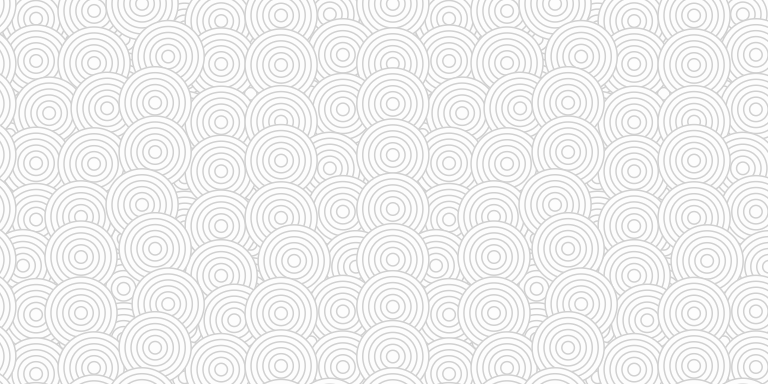
Give the GLSL for this pattern, as a Shadertoy shader.

```glsl
// Overlapping concentric-ring discs in wavy, jittered rows, pale grey on white.

// Lengths are in canvas heights.
const float PERIOD     = 1.0755;  // horizontal repeat
const float ROW_PITCH  = 0.1302;
const float FIRST_ROW  = 0.031;   // below the top edge
const float ROWS       = 8.0;     // rows before the jitter repeats
const float RADIUS     = 0.0938;
const float RING_STEP  = 0.0155;
const float RING_COUNT = 6.0;
const float LINE_WIDTH = 0.0039;
const vec2  JITTER     = vec2(0.034, 0.019);
const vec2  FILL_SHIFT = vec2(0.077, 0.5 * ROW_PITCH);
const vec3  PAPER      = vec3(0.994);
const vec3  LINE       = vec3(0.815);

// Column position and drop, listed from back to front.
const int COLUMN_COUNT = 7;
const vec2 COLUMNS[COLUMN_COUNT] = vec2[](
    vec2(0.893,  0.000), vec2(0.576,  0.018), vec2(0.094,  0.016),
    vec2(1.023, -0.005), vec2(0.245,  0.005), vec2(0.732,  0.014),
    vec2(0.404, -0.025));

float hash(vec2 p) {
    return fract(sin(dot(p, vec2(127.1, 311.7))) * 43758.5453);
}

// Mostly aligned, with an occasional step sideways and a small vertical drift.
vec2 jitter(vec2 cell) {
    float side = trunc(2.8 * (hash(cell) - 0.5));
    float drift = 2.0 * hash(cell + 17.3) - 1.0;
    return JITTER * vec2(side, drift);
}

// Paints one opaque disc with evenly spaced rings over the colour below.
vec3 paintDisc(vec3 below, float dist, float pixel) {
    float ring = clamp(round((RADIUS - dist) / RING_STEP), 0.0, RING_COUNT - 1.0);
    float toLine = abs(dist - (RADIUS - ring * RING_STEP));
    float ink = clamp(0.5 + (0.5 * LINE_WIDTH - toLine) / pixel, 0.0, 1.0);
    float cover = clamp(0.5 + (RADIUS + 0.5 * LINE_WIDTH - dist) / pixel, 0.0, 1.0);
    vec3 disc = dist > RADIUS ? LINE : mix(PAPER, LINE, ink);
    return mix(below, disc, cover);
}

void mainImage(out vec4 fragColor, in vec2 fragCoord) {
    float pixel = 1.0 / iResolution.y;
    vec2 p = fragCoord * pixel;
    p.y = 1.0 - p.y;  // measure downwards, so lower rows come later

    float nearRow = floor((p.y - FIRST_ROW) / ROW_PITCH);
    vec3 color = PAPER;

    // Fillers go behind everything, then the main discs from top to bottom.
    for (int layer = 0; layer < 2; layer++) {
        for (int r = -2; r <= 2; r++) {
            float row = nearRow + float(r);
            for (int c = 0; c < COLUMN_COUNT; c++) {
                vec2 cell = vec2(float(c), mod(row, ROWS));
                vec2 center = COLUMNS[c] + vec2(0.0, FIRST_ROW + row * ROW_PITCH);
                center += layer == 0 ? FILL_SHIFT : jitter(cell);

                // Wrap to the nearest horizontal repeat.
                vec2 offset = p - center;
                offset.x -= PERIOD * round(offset.x / PERIOD);
                color = paintDisc(color, length(offset), pixel);
            }
        }
    }
    fragColor = vec4(color, 1.0);
}
```
